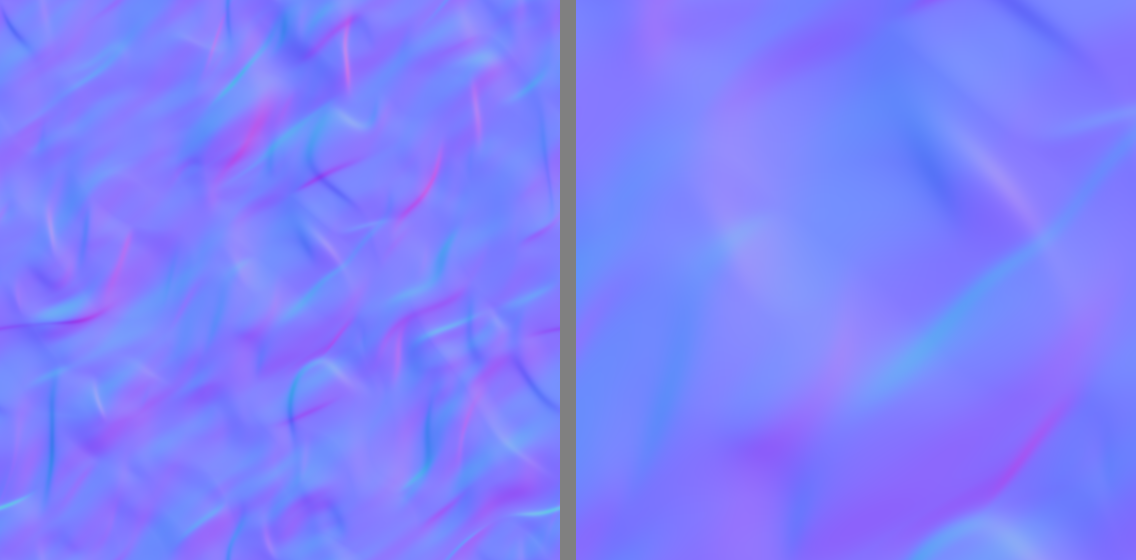
Left: the whole. Right: its middle third, enlarged.
Write a WebGL 1 fragment shader that draws this texture map.

```glsl
precision highp float;
// Tiling tangent-space normal map of soft, diagonally wrinkled folds with a few sharp creases.

uniform vec2 u_resolution;

// Heights, in canvas widths
const float BROAD_HEIGHT  = 0.0155;
const float MEDIUM_HEIGHT = 0.0105;
const float FINE_HEIGHT   = 0.0062;
const float STEEP_HEIGHT  = 0.010;
const float RIPPLE_HEIGHT = 0.0062;
const float CREASE_HEIGHT = 0.0032;
const float CREASE_WIDTH  = 0.06;   // softness of a crease, in noise units
const float WARP_BROAD    = 0.055;
const float WARP_FINE     = 0.018;
const float SLOPE_STEP    = 0.0015; // sampling distance for the slope

vec2 hash22(vec2 p) {
  vec3 h = fract(p.xyx * vec3(0.1031, 0.1030, 0.0973));
  h += dot(h, h.yzx + 33.33);
  return fract((h.xx + h.yz) * h.zy);
}

// Random gradient of a cell. The cell is reduced modulo the unit tile, so the
// sheared lattice wraps exactly without repeating inside the tile.
vec2 cellGradient(vec2 cell, vec2 along, vec2 across, float seed) {
  float area = along.x * across.y - along.y * across.x;
  vec2 id = vec2(across.y * cell.x - along.y * cell.y,
                 along.x * cell.y - across.x * cell.x);
  id = floor(mod(id + 0.5, abs(area)));
  return hash22(id + seed * vec2(17.0, 29.0)) * 2.0 - 1.0;
}

// Gradient noise on a lattice given by two whole-number wave vectors.
float latticeNoise(vec2 p, vec2 along, vec2 across, float seed) {
  vec2 q = vec2(dot(along, p), dot(across, p));
  vec2 cell = floor(q);
  vec2 f = q - cell;
  vec2 u = f * f * f * (f * (f * 6.0 - 15.0) + 10.0);
  vec2 e = vec2(1.0, 0.0);
  float a = dot(cellGradient(cell, along, across, seed), f);
  float b = dot(cellGradient(cell + e.xy, along, across, seed), f - e.xy);
  float c = dot(cellGradient(cell + e.yx, along, across, seed), f - e.yx);
  float d = dot(cellGradient(cell + e.xx, along, across, seed), f - e.xx);
  return mix(mix(a, b, u.x), mix(c, d, u.x), u.y);
}

float roundNoise(vec2 p, float cells, float seed) {
  return latticeNoise(p, vec2(cells, 0.0), vec2(0.0, cells), seed);
}

// Patches in which a detail is present.
float patches(vec2 p, float cells, float seed) {
  return smoothstep(-0.05, 0.3, roundNoise(p, cells, seed));
}

// A narrow step in height that follows the zero line of a noise.
float crease(vec2 p, vec2 along, vec2 across, float seed) {
  float n = latticeNoise(p, along, across, seed);
  float ledge = n / sqrt(n * n + CREASE_WIDTH * CREASE_WIDTH);
  return ledge * patches(p, 6.0, seed + 1.0);
}

float foldHeight(vec2 p) {
  // Bend the folds
  p += WARP_BROAD * vec2(roundNoise(p, 4.0, 1.0), roundNoise(p, 4.0, 2.0));
  p += WARP_FINE * vec2(roundNoise(p, 9.0, 3.0), roundNoise(p, 9.0, 4.0));

  // Soft wrinkles rising to the right
  float h = BROAD_HEIGHT * latticeNoise(p, vec2(2.0, 1.0), vec2(4.0, -5.0), 5.0);
  h += MEDIUM_HEIGHT * latticeNoise(p, vec2(4.0, 3.0), vec2(8.0, -10.0), 6.0);
  h += FINE_HEIGHT * latticeNoise(p, vec2(6.0, 5.0), vec2(14.0, -17.0), 7.0)
     * patches(p, 4.0, 8.0);

  // Nearly upright folds and finer ripples
  h += STEEP_HEIGHT * latticeNoise(p, vec2(1.0, 4.0), vec2(7.0, -1.0), 9.0);
  h += RIPPLE_HEIGHT * latticeNoise(p, vec2(3.0, 6.0), vec2(15.0, -7.0), 16.0)
     * patches(p, 5.0, 17.0);

  // Creases: steep to either side, and along the wrinkles
  float creases = crease(p, vec2(2.0, 4.0), vec2(9.0, -4.0), 20.0)
                + crease(p, vec2(-2.0, 4.0), vec2(8.0, 3.0), 22.0)
                + crease(p, vec2(3.0, 2.0), vec2(6.0, -8.0), 24.0);
  return h + CREASE_HEIGHT * creases;
}

void main() {
  vec2 p = gl_FragCoord.xy / u_resolution;
  vec2 e = vec2(SLOPE_STEP, 0.0);
  vec2 slope = vec2(foldHeight(p + e.xy) - foldHeight(p - e.xy),
                    foldHeight(p + e.yx) - foldHeight(p - e.yx)) / (2.0 * SLOPE_STEP);
  vec3 normal = normalize(vec3(-slope, 1.0));
  gl_FragColor = vec4(normal * 0.5 + 0.5, 1.0);
}
```
